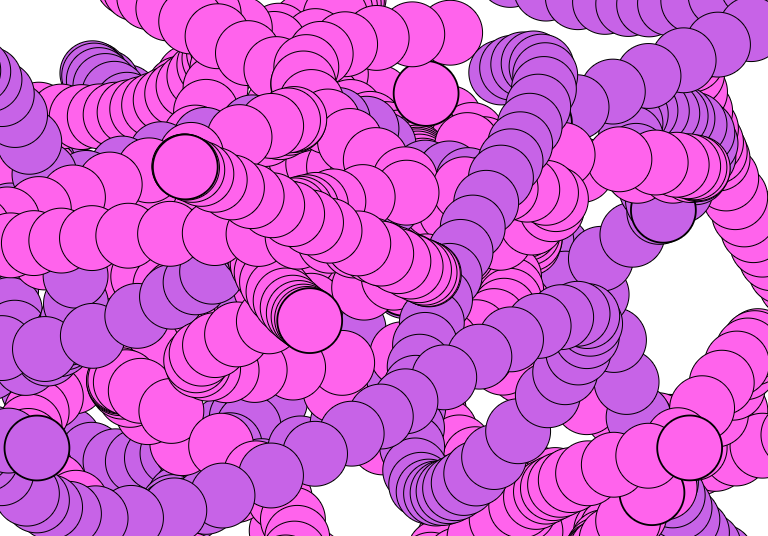
Reproduce this pattern procedurally as a Shadertoy shader.

```glsl
// Overlapping outlined discs stamped along wandering brush trails, pink and purple.
// Each trail is a quadratic B-spline through random waypoints; discs are composited
// front to back, so a pixel stops as soon as it is fully covered.

const int TRAILS = 14;
const int SEGMENTS = 6;
const int DISCS = 12;
const float RADIUS = 0.0605;
const float HALF_LINE = 0.00095;

const vec3 PAPER = vec3(1.0);
const vec3 PINK = vec3(1.0, 0.39, 0.925);
const vec3 PURPLE = vec3(0.78, 0.39, 0.905);

vec2 hash2(vec2 p) {
    vec2 q = vec2(dot(p, vec2(127.1, 311.7)), dot(p, vec2(269.5, 183.3)));
    return fract(sin(q) * 43758.5);
}

// Evenly spread centre of a trail; purple trails lean towards the top
vec2 trailHome(float trail, bool isPurple, float aspect) {
    vec2 home = fract(0.3 + trail * vec2(0.755, 0.570));
    if (isPurple) home.y = mix(home.y, 1.0, 0.35);
    return home * vec2(aspect, 1.0);
}

vec2 waypoint(vec2 home, float trail, float index) {
    return home + (hash2(vec2(trail + 3.0, index + 1.0)) - 0.5) * vec2(1.6, 1.05);
}

// Point on one B-spline piece, running between the midpoints of its control legs
vec2 splinePoint(vec2 a, vec2 b, vec2 c, float t) {
    return mix(mix(0.5 * (a + b), b, t), mix(b, 0.5 * (b + c), t), t);
}

// Places a black-rimmed disc beneath everything gathered so far
void addDisc(inout vec3 color, inout float clear, float dist, float halfLine,
             vec3 paint, float pixel) {
    float body = clamp(0.5 - (dist + halfLine) / pixel, 0.0, 1.0);
    float cover = clamp(0.5 - (dist - halfLine) / pixel, 0.0, 1.0);
    color += clear * body * paint;
    clear *= 1.0 - cover;
}

// Stamps one spline piece, newest disc first
void addSegment(inout vec3 color, inout float clear, vec2 p, vec2 a, vec2 b, vec2 c,
                float pace, bool isTip, vec3 paint, float pixel) {
    vec2 margin = vec2(RADIUS + 0.01);
    vec2 low = min(a, min(b, c)) - margin;
    vec2 high = max(a, max(b, c)) + margin;
    if (any(lessThan(p, low)) || any(greaterThan(p, high))) return;

    for (int i = DISCS; i > 0; i--) {
        float u = float(i) / float(DISCS);
        // Uneven pace crowds the discs at turns or between them
        float t = u + pace * sin(6.2832 * u) / 6.2832;
        float dist = length(p - splinePoint(a, b, c, t)) - RADIUS;
        // The resting tip of a trail has a heavier rim
        float halfLine = (isTip && i == DISCS) ? HALF_LINE * 1.8 : HALF_LINE;
        addDisc(color, clear, dist, halfLine, paint, pixel);
        if (clear < 0.01) return;
    }
}

void mainImage(out vec4 fragColor, in vec2 fragCoord) {
    float pixel = 1.0 / iResolution.y;
    float aspect = iResolution.x * pixel;
    vec2 p = fragCoord * pixel;
    vec3 color = vec3(0.0);
    float clear = 1.0;

    // Topmost trail first
    for (int n = TRAILS - 1; n >= 0; n--) {
        float trail = float(n);
        bool isPurple = n % 3 == 0;
        vec3 paint = isPurple ? PURPLE : PINK;
        vec2 home = trailHome(trail, isPurple, aspect);

        for (int s = SEGMENTS - 1; s >= 0; s--) {
            float k = float(s);
            vec2 a = waypoint(home, trail, k);
            vec2 b = waypoint(home, trail, k + 1.0);
            vec2 c = waypoint(home, trail, k + 2.0);
            float pace = mix(-0.7, 0.8, hash2(vec2(k + 40.0, trail)).x);
            addSegment(color, clear, p, a, b, c, pace, s == SEGMENTS - 1, paint, pixel);
            if (clear < 0.01) break;
        }
        if (clear < 0.01) break;
    }

    fragColor = vec4(color + clear * PAPER, 1.0);
}
```
